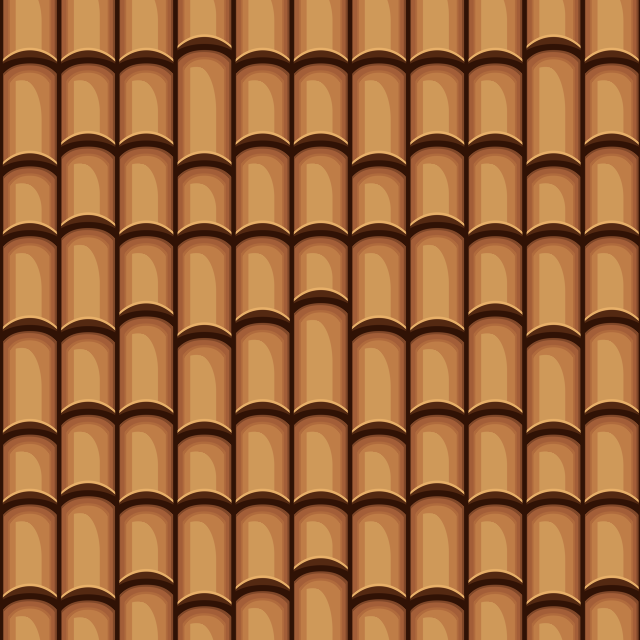
Write a three.js fragment shader that draws this texture.

```glsl
// Clay roof: 11 columns of rounded tiles, each row ending in a pale rim over a dark lip.
// Tiles are painted from top to bottom, each one covering the foot of the tile above;
// the row heights vary by column in a cycle of six columns and three rows.
varying vec2 vUv;

// Soft step of fixed width, in column widths
float soft(float d) {
  return smoothstep(-0.012, 0.012, d);
}

// Height of a tile's crown, measured down from the top edge
float tileTop(float row, float column) {
  float c = mod(column, 6.0);
  float r = mod(row, 3.0);
  float y;
  if (r > 1.5) y = abs(c - 1.0) < 0.5 ? 3.65 : 3.79;
  else if (r > 0.5) y = mod(c, 3.0) < 0.5 ? 2.59 : 2.25;
  else if (row < 0.5) y = abs(c - 3.0) < 0.5 ? 0.59 : 0.82;
  else y = c < 0.5 ? 0.81 : c < 1.5 ? 0.83 : c < 2.5 ? 0.56
         : c < 3.5 ? 0.93 : c < 4.5 ? 0.67 : 0.33;
  return y + 4.61 * floor(row / 3.0);
}

// Coverage of a long slab with straight sides and an arched top
float slab(vec2 p, float left, float right, float top) {
  float u = clamp((2.0 * p.x - left - right) / (right - left), -1.0, 1.0);
  float arch = p.y - top - 0.10 * u * u - 0.08 * u * u * u * u;
  return soft(p.x - left) * soft(right - p.x) * soft(arch);
}

// Highlight with a straight left side and a right side that bows outward
float sheen(vec2 p, float tileLength) {
  float t = clamp((p.y - 0.56) / (0.38 * tileLength), 0.0, 1.0);
  float right = mix(0.39, 0.70, sqrt(t * (2.0 - t)));
  float top = p.y - 0.56 - 1.2 * pow(p.x - 0.36, 2.0);
  return soft(p.x - 0.255) * soft(right - p.x) * soft(top);
}

vec3 tileColor(vec2 p, float lipY, float tileLength) {
  vec3 darkest = vec3(0.19, 0.07, 0.02);

  // Rim and two-tone lip
  vec3 color = mix(vec3(0.91, 0.69, 0.41), vec3(0.33, 0.16, 0.07), soft(lipY - 0.045));
  color = mix(color, darkest, soft(lipY - 0.165 + 0.10 * pow(2.0 * p.x - 1.0, 2.0)));

  // Nested bands of the clay body, from the shaded edge inward
  color = mix(color, vec3(0.50, 0.28, 0.16), slab(p, 0.035, 0.965, 0.270));
  color = mix(color, vec3(0.64, 0.37, 0.22), slab(p, 0.050, 0.925, 0.305));
  color = mix(color, vec3(0.69, 0.42, 0.24), slab(p, 0.125, 0.865, 0.390));
  color = mix(color, vec3(0.75, 0.49, 0.28), slab(p, 0.155, 0.835, 0.430));
  return mix(color, vec3(0.81, 0.60, 0.35), sheen(p, tileLength));
}

void main() {
  // One unit is one column width, with y running downward
  vec2 roof = vec2(vUv.x * 11.0 - 0.015, (1.0 - vUv.y) * 11.0);
  float column = floor(roof.x);
  float x = fract(roof.x);
  float side = 2.0 * x - 1.0;
  float lipCurve = 0.20 * side * side + 0.03 * pow(side, 4.0);

  // Overlapping rows
  vec3 color = vec3(0.75, 0.49, 0.28);
  for (int i = -1; i < 8; i++) {
    float row = float(i);
    float top = tileTop(row, column);
    float tileLength = tileTop(row + 1.0, column) - top;
    vec2 p = vec2(x, roof.y - top);
    float lipY = p.y - lipCurve;
    color = mix(color, tileColor(p, lipY, tileLength), soft(lipY));
  }

  // Dark gaps between columns
  float gap = min(x, 1.0 - x);
  color = mix(vec3(0.19, 0.07, 0.02), color, smoothstep(0.022, 0.050, gap));
  gl_FragColor = vec4(color, 1.0);
}
```
